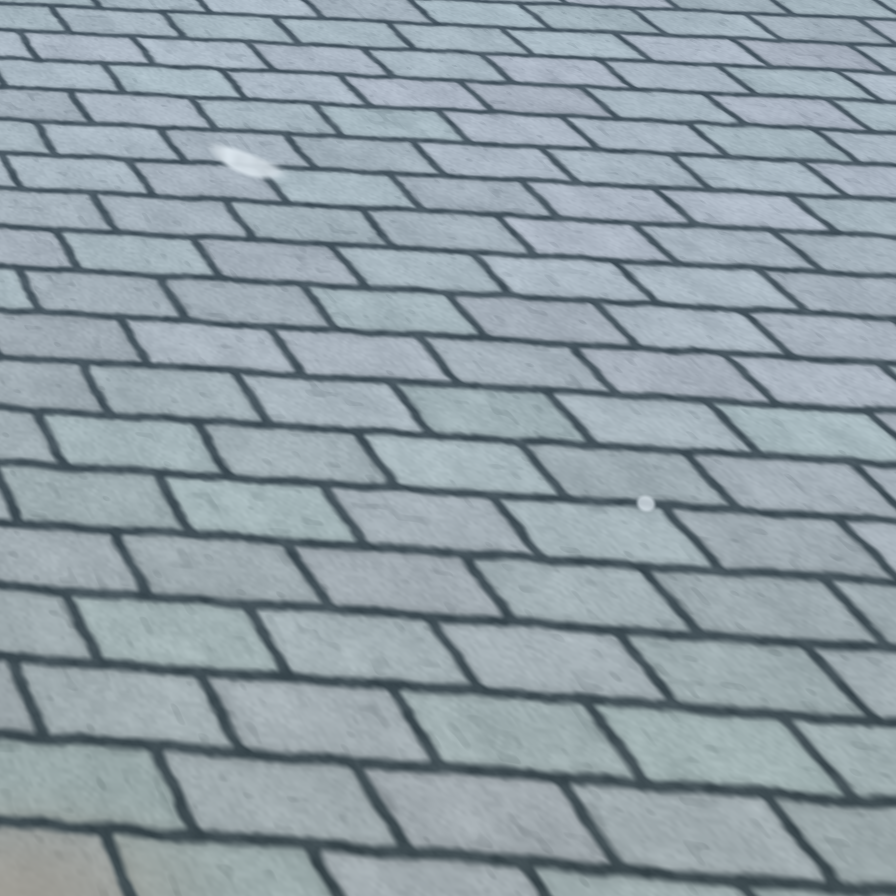
Give the GLSL for this texture, as a three.js fragment shader.

```glsl
// Grey stone paving in staggered rows, receding in perspective, with worn dark joints.
varying vec2 vUv;

const vec3 STONE_NEAR = vec3(0.625, 0.675, 0.685);
const vec3 STONE_FAR = vec3(0.655, 0.710, 0.755);
const vec3 JOINT_NEAR = vec3(0.235, 0.285, 0.305);
const vec3 JOINT_FAR = vec3(0.285, 0.345, 0.390);
const vec3 EARTH = vec3(0.62, 0.58, 0.53);
const vec3 LITTER = vec3(0.84, 0.88, 0.91);

const float ROW_SHIFT = 0.457;              // stagger of each row, in stones
const float STONE_ASPECT = 2.4;             // stone length over depth
const vec2 JOINT_HALF = vec2(0.077, 0.066); // head and bed joint half widths

float hash(vec2 p) {
  vec3 q = fract(vec3(p.xyx) * 0.1031);
  q += dot(q, q.yzx + 33.33);
  return fract((q.x + q.y) * q.z);
}

float noise(vec2 p) {
  vec2 i = floor(p);
  vec2 f = fract(p);
  f = f * f * (3.0 - 2.0 * f);
  float low = mix(hash(i), hash(i + vec2(1.0, 0.0)), f.x);
  float high = mix(hash(i + vec2(0.0, 1.0)), hash(i + vec2(1.0, 1.0)), f.x);
  return mix(low, high, f.y);
}

float fbm(vec2 p) {
  float sum = 0.0;
  float amp = 0.5;
  for (int i = 0; i < 4; i++) {
    sum += amp * noise(p);
    p = p * 2.03 + 17.1;
    amp *= 0.5;
  }
  return sum;
}

float roundedBox(vec2 p, vec2 halfSize, float radius) {
  vec2 q = abs(p) - halfSize + radius;
  return length(max(q, 0.0)) + min(max(q.x, q.y), 0.0) - radius;
}

// Canvas to ground plane: x counts stones along a row, y counts rows
vec2 toGround(vec2 p) {
  float down = 1.0 - p.y;
  float depth = down + 1.0417 - 0.01 * p.x;
  return vec2(8.75 * (p.x + 0.7161), 19.5 * (0.9154 - down + 0.08 * p.x)) / depth;
}

// Soft ellipse with a slight bend along its length
float fleck(vec2 p, vec2 center, vec2 radii, float angle, float bend) {
  vec2 d = p - center;
  float c = cos(angle);
  float s = sin(angle);
  d = vec2(c * d.x + s * d.y, c * d.y - s * d.x) / radii;
  d.y += bend * (d.x * d.x - 0.4);
  return 1.0 - smoothstep(0.65, 1.2, length(d));
}

vec3 stoneColor(vec2 id, vec2 ground, vec2 uv) {
  vec3 color = mix(STONE_NEAR, STONE_FAR, smoothstep(0.0, 1.0, uv.y + 0.15 * (uv.x - 0.5)));
  float tint = hash(id + 41.0) - 0.5;
  color *= 1.0 + 0.07 * (hash(id + 11.0) - 0.5);
  color += tint * vec3(0.022, -0.008, 0.012);
  color += 0.10 * (fbm(ground * vec2(4.8, 2.0) + id * 3.7) - 0.47);
  color += 0.045 * (noise(ground * vec2(38.0, 16.0)) - 0.5);
  float pits = smoothstep(0.76, 0.93, noise(ground * vec2(14.0, 6.0) + 53.0));
  return color - 0.045 * pits;
}

void main() {
  vec2 ground = toGround(vUv);

  // Slightly uneven edges and rows
  vec2 wobble = vec2(noise(ground * vec2(3.0, 4.0)), noise(ground * vec2(5.0, 2.0) + 29.0)) - 0.5;
  vec2 grit = vec2(noise(ground * vec2(24.0, 10.0)), noise(ground * vec2(24.0, 10.0) + 71.0)) - 0.5;
  vec2 laid = ground + wobble * vec2(0.022, 0.055) + grit * vec2(0.012, 0.028);
  float row = floor(laid.y);
  float along = laid.x - ROW_SHIFT * row - 0.14 + 0.025 * (hash(vec2(row + 60.0, 5.0)) - 0.5);
  vec2 id = vec2(floor(along), row) + 50.0;
  vec2 cell = (fract(vec2(along, laid.y)) - 0.5) * vec2(STONE_ASPECT, 1.0);

  // Stones and joints
  vec2 halfSize = vec2(0.5 * STONE_ASPECT, 0.5) - JOINT_HALF;
  float edge = roundedBox(cell, halfSize, 0.06);
  float joint = smoothstep(-0.055, 0.055, edge);
  vec3 stone = stoneColor(id, ground, vUv);
  stone *= 1.0 - 0.06 * smoothstep(-0.13, -0.02, edge);
  vec3 mortar = mix(JOINT_NEAR, JOINT_FAR, vUv.y);
  mortar += 0.13 * (fbm(ground * vec2(12.0, 5.0) + 7.0) - 0.45);
  vec3 color = mix(stone, mortar, joint);

  // Earth stain in the near corner
  float stain = 1.0 - smoothstep(0.0, 0.20, length(vUv * vec2(0.65, 1.4)));
  color = mix(color, EARTH, 0.6 * stain * (1.0 - joint));

  // Pale leaf and small chip
  float leaf = fleck(vUv, vec2(0.275, 0.819), vec2(0.044, 0.0125), -0.36, -0.35);
  float chip = fleck(vUv, vec2(0.721, 0.438), vec2(0.011, 0.009), -0.4, 0.0);
  float shade = 0.93 + 0.12 * noise(vUv * 90.0);
  color = mix(color, LITTER * shade, max(0.92 * leaf, 0.8 * chip));

  gl_FragColor = vec4(clamp(color, 0.0, 1.0), 1.0);
}
```
